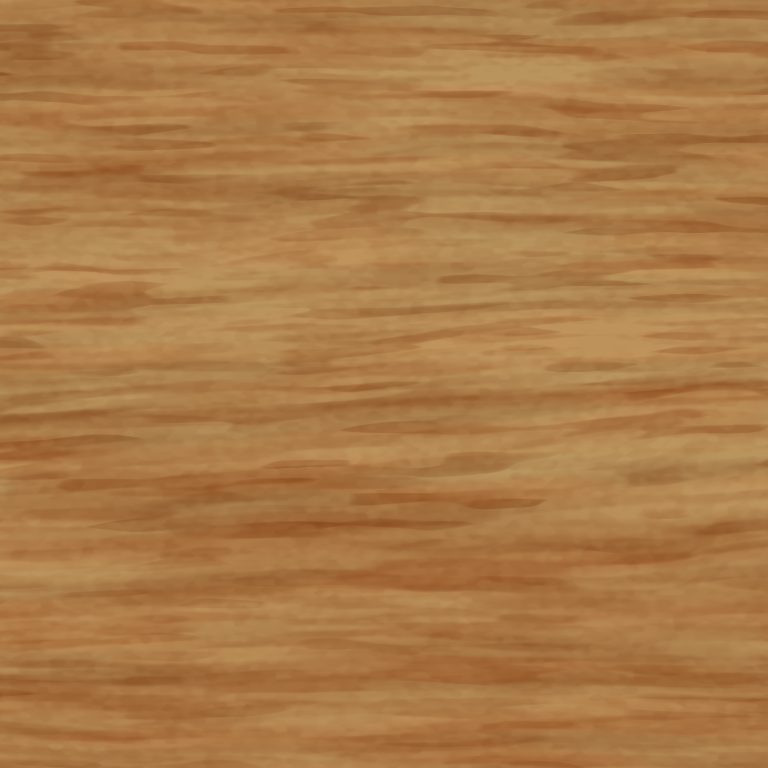
This texture is drawn by a Shadertoy shader. Its source:

```glsl
vec2 hash2(vec2 cell) {
    vec2 k = vec2(dot(cell, vec2(127.1, 311.7)), dot(cell, vec2(269.5, 183.3)));
    return fract(sin(k) * 43758.5453);
}

// Cellular noise: random cell tones blended by distance to each cell point
float fibre(vec2 p) {
    vec2 base = floor(p), f = p - base;
    float tone = 0.0, total = 0.0;
    for (int y = -1; y <= 1; y++)
    for (int x = -1; x <= 1; x++) {
        vec2 offset = vec2(x, y);
        vec2 d = offset + hash2(base + offset) - f;
        float weight = exp(-6.0 * dot(d, d));
        tone += weight * hash2(base + offset + 57.0).x;
        total += weight;
    }
    return tone / total;
}

float vein(float y, float center, float width) {
    float d = (y - center) / width;
    return exp(-d * d);
}

void mainImage(out vec4 fragColor, in vec2 fragCoord) {
    vec2 uv = fragCoord / iResolution.xy;

    // Grain bends upward to the right through the middle of the board
    vec2 g = uv;
    g.y -= 0.055 * uv.x * vein(uv.y, 0.45, 0.2);
    g.y += 0.003 * sin(uv.x * 7.0 + uv.y * 9.0) + 0.0015 * sin(uv.x * 17.0 - uv.y * 23.0);

    // Fibres from broad bands down to fine mottling
    float broad = fibre(g * vec2(1.5, 11.0) + 3.0) - 0.5;
    float medium = fibre(g * vec2(3.0, 38.0) + 17.0) - 0.5;
    float fine = fibre(g * vec2(8.0, 105.0) + 31.0) - 0.5;
    float mottle = fibre(g * vec2(75.0, 150.0) + 71.0) - 0.5;
    float tone = 0.76 + 0.55 * broad + 0.85 * medium + 0.75 * fine + 0.35 * mottle;

    // Darker heartwood along the lower edge, pale sapwood just above it
    float heartwood = 1.0 - smoothstep(0.25, 0.31, g.y + 0.04 * medium);
    tone -= 0.3 * heartwood;
    tone += 0.2 * vein(g.y, 0.4, 0.025) * (1.0 - uv.x);
    tone += 0.25 * vein(g.y, 0.31, 0.025) * smoothstep(0.4, 1.0, uv.x);

    // Short dark pores
    float pores = smoothstep(0.6, 0.88, fibre(g * vec2(11.0, 92.0) + 113.0));
    tone -= 0.6 * pores * mix(1.0, 0.6, heartwood);

    // Long dark veins with broken edges
    float y = g.y + 0.008 * fine + 0.006 * medium;
    float rightSide = smoothstep(0.4, 0.75, uv.x);
    float veins = vein(y, 0.449, 0.008) + 0.4 * vein(y, 0.44, 0.02);
    veins += rightSide * (0.8 * vein(y, 0.745, 0.008) + 0.5 * vein(y, 0.698, 0.012));
    tone -= 0.75 * veins * (0.8 + 0.8 * medium);

    // Honey tones, with some fibres leaning to orange
    vec3 wood = vec3(0.62, 0.41, 0.22) + vec3(0.09, 0.13, 0.11) * clamp(tone, -0.9, 1.3);
    float warmth = fibre(g * vec2(4.0, 45.0) + 151.0) - 0.5 + 0.2 * heartwood;
    wood += warmth * vec3(0.03, -0.01, -0.015);

    fragColor = vec4(wood, 1.0);
}
```
